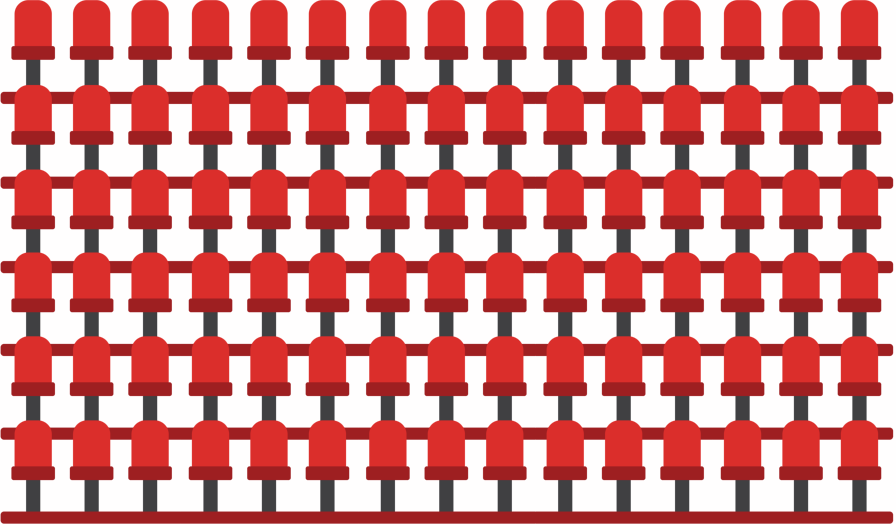
Write a WebGL 1 fragment shader that draws this pattern.

```glsl
precision highp float;

uniform vec2 u_resolution;

// Signed distance to a rounded box centred on the origin
float roundBox(vec2 p, vec2 halfSize, float radius) {
    vec2 d = abs(p) - halfSize + radius;
    return length(max(d, 0.0)) + min(max(d.x, d.y), 0.0) - radius;
}

// Slight uneven spacing of the upper middle rows
float rowDrift(float row) {
    return 1.3 * exp(-(row - 1.7) * (row - 1.7));
}

void main() {
    // The canvas is 450 units tall, with y running downwards
    float pixel = 450.0 / u_resolution.y;
    vec2 p = gl_FragCoord.xy * pixel;
    p.y = 450.0 - p.y;

    // Five panels across, each holding three lamps
    float panel = clamp(floor((p.x - 3.0) / 152.3), 0.0, 4.0);
    float panelX = p.x - 3.0 - 152.3 * panel;
    float column = clamp(floor(panelX / 50.6), 0.0, 2.0);
    float lampX = panelX - 25.5 - 50.2 * column;

    // Six rows of lamps and six rails
    float row = clamp(floor((p.y + 2.0) / 72.2), 0.0, 5.0);
    vec2 lamp = vec2(lampX, p.y - 72.2 * row - rowDrift(row));
    float railRow = clamp(floor((p.y - 48.0) / 72.1), 0.0, 5.0);
    float railY = p.y - 84.0 - 72.1 * railRow - rowDrift(railRow);

    // Stems run behind everything, rails overlap at the panel seams
    float stem = roundBox(vec2(lampX, p.y - 243.0), vec2(6.1, 198.0), 0.0);
    float rail = roundBox(vec2(panelX - 76.15, railY), vec2(78.65, 5.2), 3.0);
    float dome = roundBox(lamp - vec2(0.0, 25.2), vec2(16.0, 25.2), 12.0);
    float collar = roundBox(lamp - vec2(0.0, 45.4), vec2(18.7, 5.9), 2.0);

    // Paint from back to front with smoothed edges
    vec4 cover = smoothstep(0.75 * pixel, -0.75 * pixel, vec4(stem, rail, dome, collar));
    vec3 darkRed = vec3(0.62, 0.12, 0.13);
    vec3 color = vec3(1.0, 0.995, 0.995);
    color = mix(color, vec3(0.25, 0.25, 0.26), cover.x);
    color = mix(color, darkRed, cover.y);
    color = mix(color, vec3(0.86, 0.18, 0.17), cover.z);
    color = mix(color, darkRed, cover.w);

    gl_FragColor = vec4(color, 1.0);
}
```
